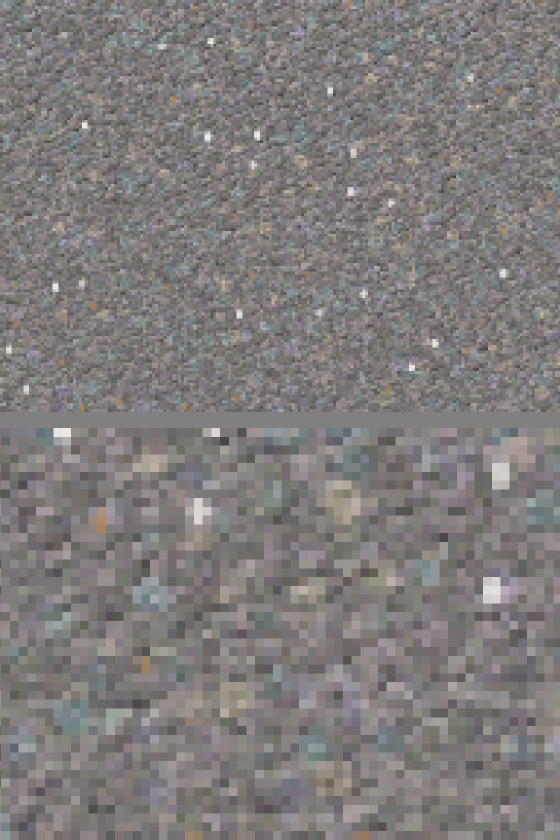
Top, the full canvas; bottom, a detail of the centre.
Write a Shadertoy shader that draws this texture.

```glsl
// Weathered grey asphalt: fine mineral grit, tinted chips and rare bright flecks, in a coarse mosaic.

vec3 hash3(vec2 p)
{
    vec3 q = fract(p.xyx * vec3(0.1031, 0.1030, 0.0973));
    q += dot(q, q.yxz + 33.33);
    return fract((q.xxy + q.yzz) * q.zyx);
}

// Cellular noise: random values of the nearest grain, and the offset from its centre
vec3 grain(vec2 p, float seed, out vec2 offset)
{
    vec2 cell = floor(p), nearest = cell;
    float best = 1e3;
    for (int y = -1; y <= 1; y++)
    for (int x = -1; x <= 1; x++)
    {
        vec2 id = cell + vec2(x, y);
        vec2 d = p - id - 0.1 - 0.8 * hash3(id + seed).xy;
        if (dot(d, d) < best)
        {
            best = dot(d, d);
            nearest = id;
            offset = d;
        }
    }
    return hash3(nearest + seed + 57.0);
}

vec3 asphalt(vec2 p, float height)
{
    vec2 offset = vec2(0.0);
    vec3 col = vec3(0.450, 0.434, 0.431);

    // Fine grit, mostly dark with a tail of lighter, tinted grains
    vec3 grit = grain(p / vec2(1.75, 1.55), 11.0, offset);
    float glint = grit.x * grit.x;
    col += 0.135 * glint + (grit - 0.5) * vec3(0.02, 0.035, 0.045);

    // Per-tile speckle
    vec3 speckle = hash3(p + 203.0);
    col += 0.075 * (speckle.x - 0.5) + 0.022 * (speckle - 0.5);

    // Relief: ridges rising to the right, lit from above
    vec2 along = normalize(vec2(0.9, 0.4));
    vec2 slope = vec2(dot(p, along) / 5.0, dot(p, vec2(-along.y, along.x)) / 2.5);
    vec3 ridge = grain(slope, 31.0, offset);
    col += offset.y * mix(0.07, 0.12, height) * (0.5 + ridge.x);
    col -= 0.05 * smoothstep(0.45, 0.85, length(offset));

    // Larger stone chips in blue-green, lilac and cream
    vec3 chip = grain(p / 4.6, 71.0, offset);
    vec3 tint = chip.y < 0.55 ? vec3(0.005, 0.055, 0.06)
              : chip.y < 0.8 ? vec3(0.035, 0.035, 0.075)
                             : vec3(0.10, 0.085, 0.05);
    float radius = 0.22 + 0.25 * chip.z;
    float mask = 1.0 - smoothstep(radius, radius + 0.12, length(offset));
    col += tint * mask * step(0.58, chip.x) * (0.6 + 0.7 * chip.z);

    // Sparse white and amber flecks
    vec3 fleck = grain(p / 13.0, 131.0, offset);
    float size = length(offset * 13.0 * vec2(1.1, 0.75 + 0.3 * fleck.z));
    float white = (1.0 - smoothstep(0.8, 1.7, size)) * step(0.86, fleck.x);
    float amber = (1.0 - smoothstep(0.6, 1.4, size)) * step(fleck.x, 0.14);
    col = mix(col, vec3(0.93, 0.92, 0.90), white * (0.65 + 0.35 * fleck.y));
    return mix(col, vec3(0.70, 0.52, 0.32), amber * (0.4 + 0.5 * fleck.y));
}

void mainImage(out vec4 fragColor, in vec2 fragCoord)
{
    vec3 col = vec3(0.0);

    // Four samples per pixel smooth the tile edges
    for (int i = 0; i < 4; i++)
    {
        vec2 jitter = vec2(i & 1, i >> 1) * 0.5 - 0.25;
        vec2 uv = (fragCoord + jitter) / iResolution.y;
        vec2 tile = floor(uv * 141.0) + 0.5;
        col += 0.25 * asphalt(tile, uv.y);
    }
    fragColor = vec4(clamp(col, 0.0, 1.0), 1.0);
}
```
